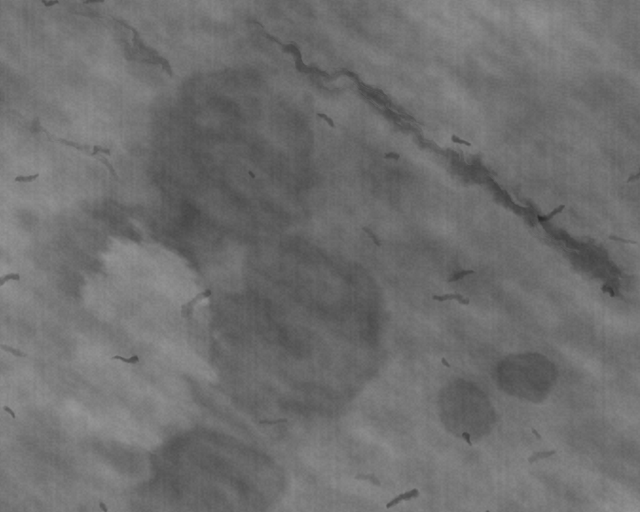
Write a Shadertoy shader that draws this texture.

```glsl
const float BASE_TONE = 0.464;
const float BROAD_CONTRAST = 0.17;
const float STREAK_CONTRAST = 0.17;
const float MOTTLE_CONTRAST = 0.07;
const float STAIN_DEPTH = 0.083;
const float PALE_LIFT = 0.04;
const float VEIN_DEPTH = 0.12;
const float CRACK_DEPTH = 0.17;
const float RIB_CONTRAST = 0.018;
const float GRAIN_CONTRAST = 0.035;
const float CRACK_CELL = 0.15;
const float CRACK_SHARE = 0.42;
const vec2 STREAK_DIR = vec2(0.81, -0.586);

// Stains: centre, radii
const int STAIN_COUNT = 6;
const vec4 STAINS[STAIN_COUNT] = vec4[](
    vec4(0.45, 0.70, 0.19, 0.21),
    vec4(0.57, 0.36, 0.18, 0.20),
    vec4(0.24, 0.49, 0.16, 0.11),
    vec4(0.42, 0.05, 0.15, 0.11),
    vec4(0.91, 0.20, 0.06, 0.07),
    vec4(1.03, 0.27, 0.08, 0.05));

float hash(vec2 p) {
    return fract(sin(dot(p, vec2(127.1, 311.7))) * 43758.5453);
}

float noise(vec2 p) {
    vec2 i = floor(p), f = fract(p);
    f = f * f * (3.0 - 2.0 * f);
    return mix(mix(hash(i), hash(i + vec2(1, 0)), f.x),
               mix(hash(i + vec2(0, 1)), hash(i + vec2(1, 1)), f.x), f.y);
}

float fbm(vec2 p) {
    float sum = 0.0, amp = 0.5;
    for (int i = 0; i < 5; i++) {
        sum += amp * noise(p);
        p = mat2(1.6, 1.2, -1.2, 1.6) * p + 7.3;
        amp *= 0.5;
    }
    return sum / 0.97;
}

// Octaves that keep the streak direction
float streaks(vec2 q) {
    float sum = 0.0, amp = 0.5;
    for (int i = 0; i < 4; i++) {
        sum += amp * noise(q);
        q = q * 2.03 + 11.7;
        amp *= 0.5;
    }
    return sum / 0.94;
}

// Positive inside an ellipse, falling below zero outside
float blot(vec2 p, vec4 shape) {
    return 1.0 - length((p - shape.xy) / shape.zw);
}

// Broken dark band along the streaks; q is (along, across)
float vein(vec2 q, float across, float width, vec2 span) {
    float band = 1.0 - smoothstep(0.3 * width, width, abs(q.y - across));
    float ends = smoothstep(span.x - 0.03, span.x + 0.03, q.x)
               * (1.0 - smoothstep(span.y - 0.03, span.y + 0.03, q.x));
    float gaps = smoothstep(0.3, 0.65, streaks(q * vec2(16.0, 45.0) + 3.0));
    return band * ends * gaps;
}

// Short ragged dashes scattered over a jittered grid
float cracks(vec2 p) {
    vec2 cell = floor(p / CRACK_CELL);
    float dark = 0.0;
    for (int y = -1; y <= 1; y++)
    for (int x = -1; x <= 1; x++) {
        vec2 id = cell + vec2(x, y);
        float present = step(hash(id + 4.7), CRACK_SHARE);
        vec2 centre = (id + vec2(hash(id + 1.3), hash(id + 8.1))) * CRACK_CELL;
        float angle = mix(-1.1, 0.6, hash(id + 5.9));
        float reach = mix(0.004, 0.028, hash(id + 2.6));
        vec2 dir = vec2(cos(angle), sin(angle));
        vec2 d = p - centre;
        d -= dir * clamp(dot(d, dir), -reach, reach);
        float dash = 1.0 - smoothstep(0.001, 0.009, length(d));
        dark = max(dark, present * dash * mix(0.3, 1.0, hash(id + 6.4)));
    }
    return dark;
}

void mainImage(out vec4 fragColor, in vec2 fragCoord) {
    vec2 p = fragCoord / iResolution.y;
    vec2 q = vec2(dot(p, STREAK_DIR), dot(p, vec2(-STREAK_DIR.y, STREAK_DIR.x)));
    vec2 warp = vec2(fbm(p * 16.0), fbm(p * 16.0 + 31.0)) - 0.5;
    float streak = streaks(q * vec2(8.0, 22.0)) - 0.5;

    // Uneven ground
    float tone = BASE_TONE - 0.025 * (p.x - 0.62);
    tone += BROAD_CONTRAST * (fbm(p * 3.2 + 2.0) - 0.5);
    tone += STREAK_CONTRAST * streak;
    tone += MOTTLE_CONTRAST * (fbm(p * 38.0) - 0.5);

    // Stains and a pale area with feathered, ragged rims
    float rag = 0.75 * streak + 0.7 * (fbm(p * 11.0 + 5.0) - 0.5);
    float field = -1.0;
    for (int i = 0; i < STAIN_COUNT; i++) field = max(field, blot(p, STAINS[i]));
    float pale = smoothstep(-0.05, 0.2, blot(p, vec4(0.27, 0.33, 0.14, 0.19)) + rag);
    float stain = smoothstep(-0.08, 0.2, field + rag) * (1.0 - pale);
    tone += PALE_LIFT * pale - STAIN_DEPTH * stain;

    // Veins and cracks
    vec2 bent = q + 0.07 * warp;
    float veins = vein(bent, 1.075, 0.034, vec2(-0.15, 0.75));
    veins = max(veins, 0.7 * vein(bent, 0.89, 0.022, vec2(-0.45, -0.22)));
    veins = max(veins, 0.6 * vein(bent, 0.66, 0.014, vec2(-0.48, -0.18)));
    tone -= VEIN_DEPTH * veins + CRACK_DEPTH * cracks(p + 0.06 * warp);

    // Fine upright ribs and grain
    tone += RIB_CONTRAST * (noise(p * vec2(190.0, 3.0)) - 0.5);
    tone += GRAIN_CONTRAST * (noise(p * 270.0) - 0.5);

    fragColor = vec4(vec3(clamp(tone, 0.0, 1.0)), 1.0);
}
```
